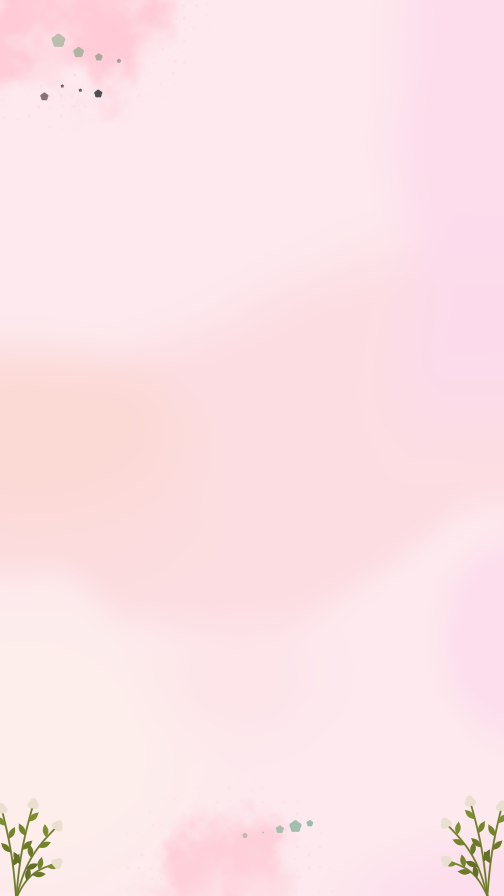
Reproduce this background procedurally as a WebGL 1 fragment shader.

```glsl
precision highp float;
uniform vec2 u_resolution;

const vec3 BLUSH = vec3(0.992, 0.915, 0.932);
const vec3 CREAM = vec3(0.992, 0.932, 0.920);
const vec3 ROSE = vec3(0.988, 0.862, 0.880);
const vec3 PEACH = vec3(0.985, 0.848, 0.826);
const vec3 LILAC = vec3(0.990, 0.855, 0.925);
const vec3 SPLASH = vec3(1.0, 0.765, 0.815);
const vec3 SAGE = vec3(0.71, 0.73, 0.66);
const vec3 MAUVE = vec3(0.50, 0.40, 0.42);
const vec3 SLATE = vec3(0.24, 0.26, 0.28);
const vec3 MINT = vec3(0.60, 0.73, 0.66);
const vec3 LEAF = vec3(0.43, 0.49, 0.16);
const vec3 PETAL = vec3(0.92, 0.88, 0.81);
const float PI = 3.14159;
const float WARP = 0.07;

float hash(vec2 p) {
  vec3 q = fract(p.xyx * 0.1031);
  q += dot(q, q.yzx + 33.33);
  return fract((q.x + q.y) * q.z);
}

float noise(vec2 p) {
  vec2 i = floor(p), f = fract(p);
  f = f * f * (3.0 - 2.0 * f);
  return mix(mix(hash(i), hash(i + vec2(1, 0)), f.x),
             mix(hash(i + vec2(0, 1)), hash(i + vec2(1, 1)), f.x), f.y);
}

float fbm(vec2 p) {
  float sum = 0.0, amp = 0.5;
  for (int i = 0; i < 4; i++) {
    sum += amp * noise(p);
    p = p * 2.03 + 17.0;
    amp *= 0.5;
  }
  return sum;
}

// Coverage of a signed distance, softened over about one pixel
float cover(float d) {
  return 1.0 - smoothstep(-0.7, 0.7, d * u_resolution.x);
}

float glow(vec2 p, vec2 centre, vec2 radius, float inner) {
  return 1.0 - smoothstep(inner, 1.0, length((p - centre) / radius));
}

mat2 turn(float a) {
  return mat2(cos(a), sin(a), -sin(a), cos(a));
}

// Broad washes of colour
vec3 washes(vec2 p) {
  vec2 w = p + WARP * (vec2(fbm(p * 4.0), fbm(p * 4.0 + 31.0)) - 0.47);
  vec3 col = mix(BLUSH, CREAM, glow(w, vec2(0.05, 0.3), vec2(0.5, 0.45), 0.2));
  float top = mix(1.08, 1.32, smoothstep(0.1, 0.8, w.x));
  float low = 0.62 - 0.1 * smoothstep(0.1, 0.3, w.x) + 0.24 * smoothstep(0.55, 1.0, w.x);
  float band = smoothstep(low - 0.04, low + 0.08, w.y) * (1.0 - smoothstep(top - 0.14, top + 0.06, w.y));
  col = mix(col, ROSE, 0.85 * band);
  col = mix(col, ROSE, 0.35 * glow(w, vec2(0.48, 0.45), vec2(0.25, 0.2), 0.1));
  col = mix(col, PEACH, 0.85 * glow(w, vec2(0.06, 0.92), vec2(0.44, 0.23), 0.3));
  col = mix(col, PEACH, 0.4 * band * glow(w, vec2(0.1, 0.75), vec2(0.5, 0.3), 0.1));
  col = mix(col, LILAC, 0.9 * smoothstep(0.72, 0.9, w.x) * smoothstep(0.8, 1.1, w.y));
  col = mix(col, LILAC, 0.75 * glow(w, vec2(1.03, 0.51), vec2(0.19, 0.26), 0.45));
  return mix(col, LILAC, 0.75 * glow(w, vec2(1.0, 0.0), vec2(0.42, 0.17), 0.3));
}

// Ragged watercolour stain with stray specks
vec3 stain(vec3 col, vec2 p, vec2 centre, vec2 radius, float strength) {
  float d = length((p - centre) / radius);
  float ragged = d + 1.3 * (fbm(p * 13.0) - 0.47);
  float tone = 0.4 + 0.6 * smoothstep(0.35, 0.65, fbm(p * 9.0 + 5.0));
  float amount = tone * (1.0 - smoothstep(0.5, 1.05, ragged));
  vec2 cell = p * 45.0, id = floor(cell);
  vec2 seat = 0.3 + 0.4 * vec2(hash(id), hash(id + 7.0));
  float speck = cover((length(fract(cell) - seat) - 0.16 * hash(id + 3.0)) / 45.0);
  amount = max(amount, 0.3 * speck * (1.0 - smoothstep(1.0, 1.4, d)));
  return mix(col, SPLASH, strength * amount);
}

vec3 dot2(vec3 col, vec2 p, vec2 centre, float r, vec3 ink) {
  vec2 q = p - centre;
  float rim = r * (1.0 + 0.08 * sin(5.0 * atan(q.y, q.x + 0.00001)));
  return mix(col, ink, 0.92 * cover(length(q) - rim));
}

// Three trails of paint drops
vec3 drops(vec3 col, vec2 p) {
  for (int k = 0; k < 5; k++) {
    float i = float(k), t = i / 3.0;
    if (k < 4) {
      col = dot2(col, p, vec2(0.116 + 0.12 * t, 1.697 - 0.04 * sqrt(t)), mix(0.013, 0.004, t), mix(SAGE, MAUVE, 0.4 * t));
      vec2 seat = vec2(0.088 + 0.107 * t, 1.586 + 0.07 * i * exp(-1.2 * i));
      col = dot2(col, p, seat, 0.0046 + 0.003 * cos(2.0 * PI * t), mix(MAUVE, SLATE, t));
    }
    vec2 low = vec2(0.486 + 0.037 * i - 0.0012 * i * i, 0.12 + 0.006 * i);
    col = dot2(col, p, low, 0.0065 + 0.005 * sin(1.5 * i - 2.8), mix(SAGE, MINT, t));
  }
  return col;
}

// Fan of bowed stems with alternating leaves and a pale bud at each tip
vec3 sprig(vec3 col, vec2 p) {
  for (int k = 0; k < 4; k++) {
    float i = float(k), angle = -0.16 + 0.34 * i;
    float len = 0.18 + 0.028 * i - 0.0174 * i * i;
    vec2 q = turn(angle) * p;
    float t = clamp(q.y / len, 0.0, 1.0);
    float bow = -0.16 * angle * len;
    float stem = length(q - vec2(bow * sin(PI * t), t * len)) - 0.0018;
    col = mix(col, LEAF, cover(stem));
    for (int j = 0; j < 4; j++) {
      float s = 0.36 + 0.15 * float(j), side = 1.0 - 2.0 * mod(float(j) + i, 2.0);
      vec2 l = turn(0.65 * side) * (q - vec2(bow * sin(PI * s), s * len));
      float along = clamp(l.y / 0.027, 0.0, 1.0);
      float blade = length(l - vec2(0.0, along * 0.027)) - 0.0055 * sin(PI * along);
      col = mix(col, LEAF * (0.9 + 0.08 * float(j)), cover(blade));
    }
    vec2 bud = q - vec2(0.0, len);
    float r = 0.0105 + 0.0015 * cos(3.0 * atan(bud.x, bud.y + 0.00001));
    col = mix(col, PETAL, cover(length(bud) - r));
  }
  return col;
}

void main() {
  vec2 p = gl_FragCoord.xy / u_resolution.x;
  vec3 col = washes(p);
  col = stain(col, p, vec2(0.09, 1.76), vec2(0.26, 0.19), 0.8);
  col = stain(col, p, vec2(0.45, 0.05), vec2(0.18, 0.14), 0.65);
  col = drops(col, p);
  col = sprig(col, p - vec2(0.032, -0.005));
  col = sprig(col, vec2(0.967 - p.x, p.y));
  gl_FragColor = vec4(col, 1.0);
}
```
